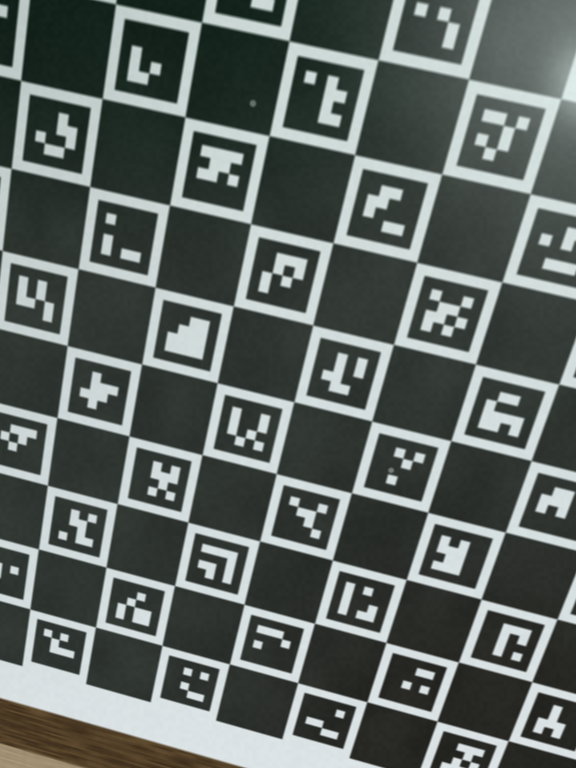
Give the GLSL for this pattern, as a Shadertoy shader.

```glsl
// Tilted calibration board: checkerboard of framed square markers with random bits, on a wooden table.

const float TILE_MODULES = 8.0;   // frame + dark ring + 4 bits + dark ring + frame
const float LAST_ROW = 7.0;       // the checkerboard ends here, a white margin follows
const float MARGIN_END = 7.68;    // lower edge of the board
const float TABLE_END = 8.52;     // lower edge of the dark wood

float hash(vec2 p) {
    vec3 q = fract(vec3(p.xyx) * vec3(0.1031, 0.1030, 0.0973));
    q += dot(q, q.yzx + 33.33);
    return fract((q.x + q.y) * q.z);
}

float valueNoise(vec2 p) {
    vec2 i = floor(p);
    vec2 f = fract(p);
    f = f * f * (3.0 - 2.0 * f);
    return mix(mix(hash(i), hash(i + vec2(1, 0)), f.x),
               mix(hash(i + vec2(0, 1)), hash(i + vec2(1, 1)), f.x), f.y);
}

// Perspective: canvas position (y down, in canvas heights) to board tiles
vec2 canvasToBoard(vec2 page) {
    mat3 boardToCanvas = mat3(0.1038, 0.0223, -0.00804,
                             -0.0118, 0.1210, 0.0351,
                              0.3269, 0.2920, 1.0);
    vec3 h = inverse(boardToCanvas) * vec3(page, 1.0);
    return h.xy / h.z;
}

// 1 for a white module, 0 for a dark one
float moduleValue(vec2 module) {
    vec2 tile = floor((module + 0.5) / TILE_MODULES);
    if (tile.y >= LAST_ROW) return 1.0;
    if (mod(tile.x + tile.y, 2.0) > 0.5) return 0.0;
    vec2 k = module - tile * TILE_MODULES;
    vec2 inset = min(k, TILE_MODULES - 1.0 - k);
    float ring = min(inset.x, inset.y);
    if (ring < 0.5) return 1.0;
    if (ring < 1.5) return 0.0;
    return step(hash(module + 211.0), 0.46);
}

// Blends the four nearest modules over a narrow soft edge
float printedPattern(vec2 board, float softness) {
    vec2 m = board * TILE_MODULES - 0.5;
    vec2 i = floor(m);
    vec2 blur = clamp(fwidth(m) * 0.7, vec2(softness), vec2(0.5));
    vec2 f = smoothstep(0.5 - blur, 0.5 + blur, fract(m));
    return mix(mix(moduleValue(i), moduleValue(i + vec2(1, 0)), f.x),
               mix(moduleValue(i + vec2(0, 1)), moduleValue(i + vec2(1, 1)), f.x), f.y);
}

// Sparse pale specks, at most one per tile
float specks(vec2 board, float rarity) {
    vec2 tile = floor(board);
    vec2 centre = 0.2 + 0.6 * vec2(hash(tile + 17.0), hash(tile + 53.0));
    float dist = length(board - tile - centre);
    return step(rarity, hash(tile + 91.0)) * (1.0 - smoothstep(0.015, 0.055, dist));
}

vec3 darkInk(vec2 uv, vec2 board) {
    vec3 ink = mix(vec3(0.185, 0.21, 0.195), vec3(0.145, 0.145, 0.13),
                   smoothstep(0.55, 0.0, uv.y) * smoothstep(0.1, 0.8, uv.x));
    float greenCorner = smoothstep(0.6, 1.0, uv.y) * (1.0 - smoothstep(0.4, 0.9, uv.x));
    ink = mix(ink, vec3(0.07, 0.13, 0.10), greenCorner);
    ink *= 0.9 + 0.2 * valueNoise(board * vec2(2.3, 1.7) + 40.0);
    return ink + 0.28 * specks(board, 0.94);
}

vec3 whitePaper(vec2 uv) {
    vec3 paper = mix(vec3(0.86, 0.89, 0.90), vec3(0.80, 0.85, 0.84), uv.y);
    return paper * (1.0 - 0.08 * smoothstep(0.5, 0.0, uv.x) * uv.y);
}

vec3 woodenTable(vec2 board, float edge) {
    float grain = valueNoise(board * vec2(3.0, 28.0) + 70.0);
    vec3 wood = mix(vec3(0.24, 0.18, 0.11), vec3(0.38, 0.30, 0.19), grain);
    vec3 rim = vec3(0.64, 0.57, 0.46) * (0.94 + 0.1 * grain);
    return mix(wood, rim, smoothstep(-edge, edge, board.y - TABLE_END));
}

void mainImage(out vec4 fragColor, in vec2 fragCoord) {
    vec2 uv = fragCoord / iResolution.xy;
    vec2 page = vec2(fragCoord.x, iResolution.y - fragCoord.y) / iResolution.y;
    vec2 board = canvasToBoard(page);

    // Printed board
    float white = printedPattern(board, 0.19);
    vec3 color = mix(darkInk(uv, board), whitePaper(uv), white);

    // Table below the board
    float edge = max(0.03, fwidth(board.y));
    color = mix(color, woodenTable(board, edge),
                smoothstep(-edge, edge, board.y - MARGIN_END));

    // Hazy reflection and bright glare at the upper right
    vec2 toHaze = (uv - vec2(1.02, 0.95)) / vec2(0.28, 0.24);
    vec2 toGlare = (uv - vec2(1.02, 0.89)) / vec2(0.06, 0.05);
    float haze = 0.34 * exp(-dot(toHaze, toHaze)) + 0.35 * exp(-dot(toGlare, toGlare));
    color = mix(color, vec3(0.90, 0.96, 0.95), haze);

    // Fine tonal grain
    color += 0.018 * (valueNoise(page * 190.0) - 0.5);
    fragColor = vec4(clamp(color, 0.0, 1.0), 1.0);
}
```
